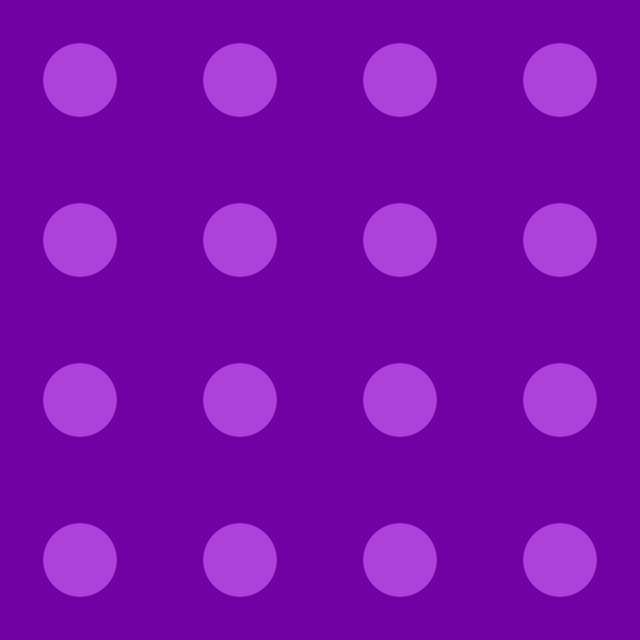
A three.js fragment shader for this pattern:

```glsl
// Polka dots: a square grid of light violet discs on deep purple.
// Each grid cell holds one centred disc, drawn from its distance function;
// whole cells across and up make the canvas tile without a seam.

#define REPEATS 4.0                         // cells across and up
#define DOT_RADIUS 0.0575                   // in canvas widths
#define EDGE_SOFTNESS 0.0013                // half width of the smoothed edge
#define GROUND_COLOR vec3(0.45, 0.0, 0.64)
#define DOT_COLOR vec3(0.68, 0.26, 0.86)

varying vec2 vUv;

// Signed distance to a disc centred on the origin
float discDistance(vec2 point, float radius) {
  return length(point) - radius;
}

void main() {
  // Position from the centre of the nearest cell, in canvas widths
  vec2 cellPoint = (fract(vUv * REPEATS) - 0.5) / REPEATS;

  // Soft-edged coverage of the dot
  float dist = discDistance(cellPoint, DOT_RADIUS);
  float dotMask = 1.0 - smoothstep(-EDGE_SOFTNESS, EDGE_SOFTNESS, dist);

  gl_FragColor = vec4(mix(GROUND_COLOR, DOT_COLOR, dotMask), 1.0);
}
```
